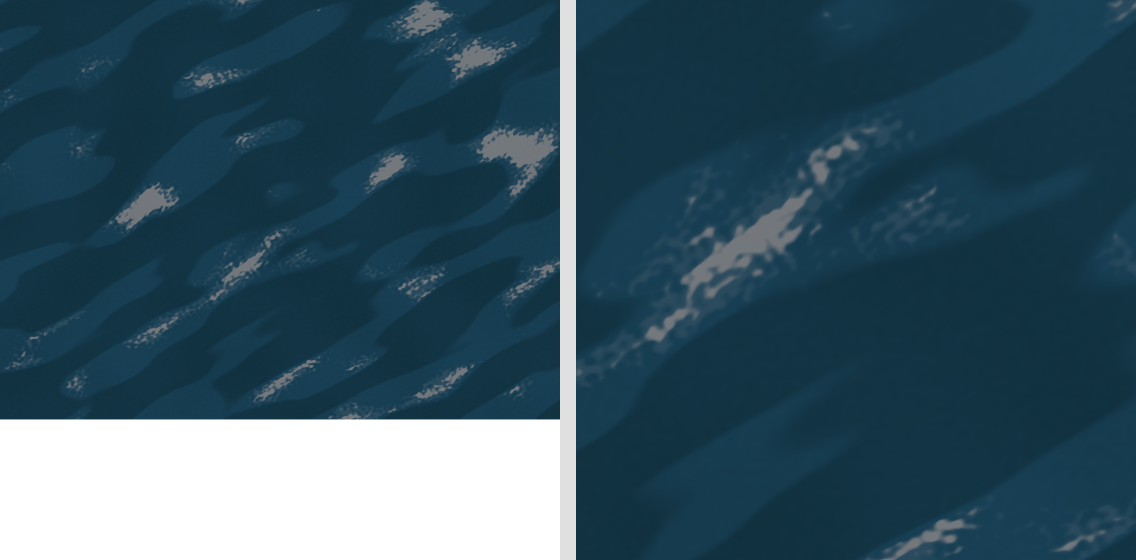
Left, the full canvas; right, a detail of the centre.
Reproduce this texture procedurally as a three.js fragment shader.

```glsl
// Dark teal water with slanting ripples and grainy pale glints above a plain white band.
varying vec2 vUv;

const vec3 DEEP = vec3(0.07, 0.20, 0.26);
const vec3 SWELL = vec3(0.09, 0.24, 0.32);
const vec3 SHEEN = vec3(0.18, 0.30, 0.37);
const vec3 GLINT = vec3(0.50, 0.50, 0.51);
const vec3 BAND = vec3(1.0);

const float WATERLINE = 0.251;
const float RIPPLE_ANGLE = 0.52;

// Random unit gradient for a lattice cell
vec2 cellGradient(vec2 cell) {
  vec3 q = fract(cell.xyx * vec3(0.1031, 0.1030, 0.0973));
  q += dot(q, q.yzx + 33.33);
  float angle = 6.28318 * fract((q.x + q.y) * q.z);
  return vec2(cos(angle), sin(angle));
}

// Gradient noise, roughly -0.7 to 0.7
float gradientNoise(vec2 p) {
  vec2 cell = floor(p);
  vec2 f = fract(p);
  vec2 w = f * f * f * (f * (f * 6.0 - 15.0) + 10.0);
  float a = dot(cellGradient(cell), f);
  float b = dot(cellGradient(cell + vec2(1.0, 0.0)), f - vec2(1.0, 0.0));
  float c = dot(cellGradient(cell + vec2(0.0, 1.0)), f - vec2(0.0, 1.0));
  float d = dot(cellGradient(cell + vec2(1.0, 1.0)), f - vec2(1.0, 1.0));
  return mix(mix(a, b, w.x), mix(c, d, w.x), w.y);
}

// Coordinates along and across the ripples, gently bent
vec2 rippleSpace(vec2 p, float angle, float bend) {
  vec2 along = vec2(cos(angle), sin(angle));
  vec2 across = vec2(-along.y, along.x);
  vec2 q = vec2(dot(p, along), dot(p, across));
  q.y += bend * gradientNoise(p * 3.0 + 17.0);
  return q;
}

// Long lens-shaped crests with a little finer detail
float crestHeight(vec2 q) {
  float broad = gradientNoise(q * vec2(3.8, 15.0) + 40.0);
  float fine = gradientNoise(q * vec2(9.0, 30.0) + 71.0);
  return broad + 0.3 * fine;
}

vec3 waterColor(vec2 p) {
  vec2 q = rippleSpace(p, RIPPLE_ANGLE, 0.04);
  float crest = crestHeight(q);
  float patches = gradientNoise(q * vec2(6.5, 10.0) + 113.0);
  float grain = gradientNoise(q * vec2(120.0, 170.0) + 9.0);
  float strands = gradientNoise(q * vec2(22.0, 95.0) + 57.0);

  // Soft swells with faint tonal drift
  float swell = smoothstep(0.0, 0.09, crest);
  vec3 color = mix(DEEP, SWELL, swell);
  color *= 1.0 + 0.08 * gradientNoise(p * 7.0) + 0.03 * grain;

  // Speckled sheen on parts of the crests, brightest in thin strands
  float shine = min(crest - 0.11, patches - 0.11);
  float sheen = smoothstep(-0.02, 0.10, shine + 0.16 * grain);
  float glint = smoothstep(0.08, 0.17, shine + 0.16 * strands + 0.14 * grain);
  color = mix(color, SHEEN, 0.85 * sheen);
  return mix(color, GLINT, 0.85 * glint);
}

void main() {
  float water = smoothstep(WATERLINE - 0.0015, WATERLINE + 0.0015, vUv.y);
  gl_FragColor = vec4(mix(BAND, waterColor(vUv), water), 1.0);
}
```
